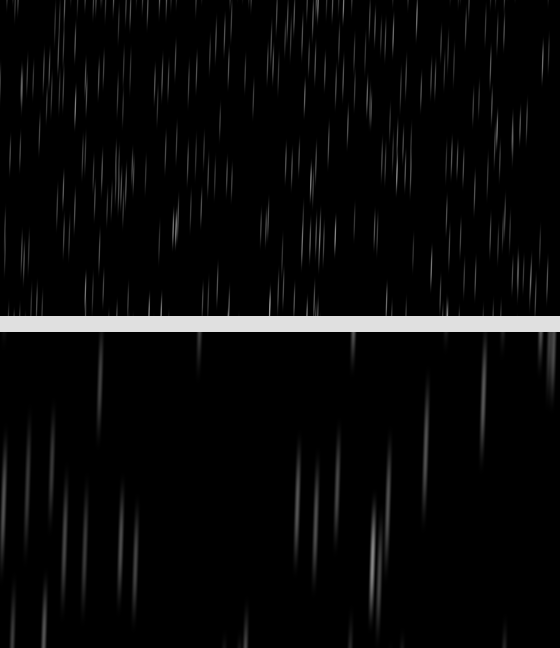
Top, the full canvas; bottom, a detail of the centre.
Give the GLSL for this texture, as a WebGL 2 fragment shader.

```glsl
#version 300 es
precision highp float;
// Fine grey rain falling on black, leaning slightly to the right at the top.
// Overlaid grids of cells each hold a loose cluster of up to four streaks;
// hashes choose which exist, and their place, length and brightness.

uniform vec2 u_resolution;
out vec4 fragColor;

const int LAYERS = 3;
const float SLOTS = 4.0;                 // streak places across one cell
const vec2 CELL = vec2(0.075, 0.265);    // in canvas heights
const float SLANT = 0.03;
const float HALF_WIDTH = 0.0041;

float hash(vec3 p) {
    p = fract(p * vec3(0.1031, 0.1030, 0.0973));
    p += dot(p, p.yzx + 33.33);
    return fract((p.x + p.y) * p.z);
}

// Soft needle: brightest in the middle, fading to both tips.
float streak(vec2 d, float halfWidth, float halfLength) {
    float across = 1.0 - smoothstep(0.0, halfWidth, abs(d.x));
    float along = 1.0 - smoothstep(0.1, 1.0, abs(d.y) / halfLength);
    return across * along;
}

// One grid of clusters; columns are shifted so that rows do not line up.
float rainLayer(vec2 p, float seed, float halfWidth) {
    p.x += CELL.x * hash(vec3(seed, 5.0, 9.0));
    float column = floor(p.x / CELL.x);
    p.y += CELL.y * hash(vec3(column + 40.0, seed, 3.0));
    float row = floor(p.y / CELL.y);
    vec3 cellId = vec3(column + 11.0, row + 23.0, seed);
    if (hash(cellId) > 0.52) return 0.0;

    // Slot inside the cell
    float slotWidth = CELL.x / SLOTS;
    float slot = floor(p.x / slotWidth);
    vec3 id = vec3(slot + 71.0, row + 17.0, seed + 31.0);
    if (hash(id) > 0.49) return 0.0;

    // Random placement and shape of this streak
    float shiftX = (hash(id + 13.0) - 0.5) * 0.54 * slotWidth;
    float shiftY = (hash(id + 29.0) - 0.5) * 0.075;
    float halfLength = mix(0.075, 0.093, hash(id + 47.0));
    float shine = hash(id + 61.0);
    float brightness = mix(0.2, 0.36, shine) + 0.2 * smoothstep(0.85, 1.0, shine);

    vec2 centre = vec2((slot + 0.5) * slotWidth + shiftX,
                       (row + 0.5) * CELL.y + shiftY);
    return brightness * streak(p - centre, halfWidth, halfLength);
}

void main() {
    vec2 p = gl_FragCoord.xy / u_resolution.y;
    p.x -= SLANT * p.y;
    float halfWidth = max(HALF_WIDTH, 1.0 / u_resolution.y);

    float light = 0.0;
    for (int i = 0; i < LAYERS; i++) {
        light += rainLayer(p, float(i) * 19.0 + 7.0, halfWidth);
    }
    fragColor = vec4(vec3(min(light, 0.6)), 1.0);
}
```
